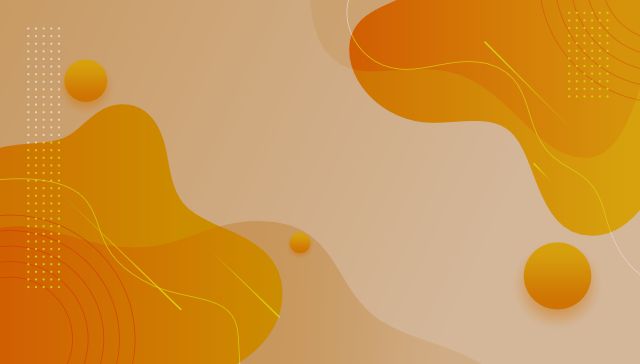
Write a Shadertoy shader that draws this background.

```glsl
const vec2 PAGE = vec2(7.68, 4.4);      // page units, y runs downward
const vec3 SAND = vec3(.785, .605, .39);
const vec3 CREAM = vec3(.83, .715, .6);
const vec3 CARAMEL = vec3(.78, .58, .34);
const vec3 EMBER = vec3(.82, .37, .01);
const vec3 RUST = vec3(.81, .45, .01);
const vec3 AMBER = vec3(.80, .55, .0);
const vec3 GOLD = vec3(.84, .63, .05);
const vec3 RED = vec3(.82, .22, .02);
const vec3 LIME = vec3(.85, .82, .05);
const vec3 PEARL = vec3(.88, .85, .82);
const float HAIRLINE = .005;
const float DOT_RADIUS = .013;
const float DOT_PITCH = .0919;
const float RING_FIRST = .75;
const float RING_STEP = .1875;
const int RINGS = 5;
const int CURVE_STEPS = 14;

struct Path { vec2 pen; float dist; float side; };

Path moveTo(vec2 start) { return Path(start, 9., 1.); }

float segment(vec2 p, vec2 a, vec2 b) {
    vec2 ab = b - a;
    return length(p - a - ab * clamp(dot(p - a, ab) / dot(ab, ab), 0., 1.));
}

// Extends the path, tracking nearest distance and inside parity
void lineTo(inout Path path, vec2 p, vec2 b) {
    vec2 a = path.pen;
    path.dist = min(path.dist, segment(p, a, b));
    if ((a.y > p.y) != (b.y > p.y) && p.x < a.x + (p.y - a.y) * (b.x - a.x) / (b.y - a.y))
        path.side = -path.side;
    path.pen = b;
}

void curveTo(inout Path path, vec2 p, vec2 b, vec2 c, vec2 d) {
    vec2 a = path.pen;
    for (int i = 1; i <= CURVE_STEPS; i++) {
        float t = float(i) / float(CURVE_STEPS), s = 1. - t;
        lineTo(path, p, s*s*s*a + 3.*s*s*t*b + 3.*s*t*t*c + t*t*t*d);
    }
}

float cover(float dist) {
    return clamp(.5 - dist * iResolution.y / PAGE.y, 0., 1.);
}

float fill(Path path) { return cover(path.dist * path.side); }

float dots(vec2 p, vec2 first, vec2 count) {
    vec2 id = clamp(round((p - first) / DOT_PITCH), vec2(0), count - 1.);
    return cover(length(p - first - id * DOT_PITCH) - DOT_RADIUS);
}

float rings(vec2 p, vec2 center) {
    float dist = 9.;
    for (int i = 0; i < RINGS; i++)
        dist = min(dist, abs(length(p - center) - RING_FIRST - RING_STEP * float(i)));
    return cover(dist - HAIRLINE);
}

// Straight stroke that fades away from head to tail
float streak(vec2 p, vec2 head, vec2 tail) {
    vec2 axis = tail - head;
    float t = clamp(dot(p - head, axis) / dot(axis, axis), 0., 1.);
    return cover(segment(p, head, tail) - mix(.009, .002, t)) * (1. - t * t);
}

void ball(inout vec3 col, vec2 p, vec2 center, float r) {
    vec2 q = (p - center) / r;
    float shadow = 1. - smoothstep(.55, 1.4, length(q - vec2(0, .28)));
    col = mix(col, RUST, .5 * shadow);
    col = mix(col, mix(GOLD, RUST, smoothstep(-1., 1., q.y)), cover((length(q) - 1.) * r));
}

void mainImage(out vec4 fragColor, in vec2 fragCoord) {
    vec2 uv = fragCoord / iResolution.xy;
    vec2 p = vec2(uv.x, 1. - uv.y) * PAGE;
    vec3 col = mix(SAND, CREAM, clamp(dot(p, vec2(.87, .4)) / 6.3, 0., 1.));

    // Lower left blob
    Path path = moveTo(vec2(-.1, 1.81));
    curveTo(path, p, vec2(.3, 1.70), vec2(.55, 1.76), vec2(.78, 1.66));
    curveTo(path, p, vec2(1.0, 1.56), vec2(1.15, 1.26), vec2(1.47, 1.26));
    curveTo(path, p, vec2(1.83, 1.26), vec2(1.96, 1.60), vec2(2.01, 1.90));
    curveTo(path, p, vec2(2.10, 2.45), vec2(2.20, 2.53), vec2(2.62, 2.73));
    curveTo(path, p, vec2(3.05, 2.90), vec2(3.39, 3.10), vec2(3.39, 3.55));
    curveTo(path, p, vec2(3.39, 3.95), vec2(3.1, 4.28), vec2(2.75, 4.45));
    float leftBlob = fill(path);

    // Lower wave
    path = moveTo(vec2(-.1, 2.78));
    curveTo(path, p, vec2(.5, 2.60), vec2(.9, 2.99), vec2(1.62, 2.99));
    curveTo(path, p, vec2(2.2, 2.99), vec2(2.5, 2.67), vec2(3.1, 2.67));
    curveTo(path, p, vec2(4.15, 2.67), vec2(3.95, 3.6), vec2(4.7, 3.95));
    curveTo(path, p, vec2(5.1, 4.15), vec2(5.5, 4.20), vec2(5.85, 4.45));
    float lowWave = fill(path);

    // Upper right blob
    path = moveTo(vec2(4.85, -.05));
    curveTo(path, p, vec2(4.65, .08), vec2(4.19, .15), vec2(4.19, .6));
    curveTo(path, p, vec2(4.19, 1.05), vec2(4.65, 1.49), vec2(5.2, 1.485));
    curveTo(path, p, vec2(5.6, 1.48), vec2(5.95, 1.38), vec2(6.17, 1.64));
    curveTo(path, p, vec2(6.45, 1.97), vec2(6.47, 2.85), vec2(7.1, 2.85));
    curveTo(path, p, vec2(7.4, 2.85), vec2(7.6, 2.65), vec2(7.75, 2.45));
    lineTo(path, p, vec2(7.75, -.05));
    float rightBlob = fill(path);

    // Upper wave
    path = moveTo(vec2(3.72, -.05));
    curveTo(path, p, vec2(3.74, .5), vec2(3.95, .82), vec2(4.35, .86));
    curveTo(path, p, vec2(4.6, .88), vec2(5.0, .80), vec2(5.35, .86));
    curveTo(path, p, vec2(6.1, 1.0), vec2(6.4, 1.90), vec2(7.02, 1.91));
    curveTo(path, p, vec2(7.45, 1.91), vec2(7.6, 1.3), vec2(7.75, .85));
    lineTo(path, p, vec2(7.75, -.05));
    float highWave = fill(path);

    // Waves tint the ground and deepen the blobs
    col = mix(col, CARAMEL, lowWave * mix(.9, .3, smoothstep(3., 5.6, p.x)));
    col = mix(col, CARAMEL, highWave * .4);
    vec3 leftCol = mix(mix(RUST, AMBER, clamp(p.x / 2.2, 0., 1.)),
                       mix(EMBER, AMBER, clamp(p.x / 3.3, 0., 1.)), lowWave);
    float across = clamp((p.x - 4.2) / 3.3, 0., 1.);
    vec3 rightCol = mix(mix(RUST, GOLD, across), mix(EMBER, GOLD, across * .8), highWave);
    col = mix(mix(col, leftCol, leftBlob), rightCol, rightBlob);

    // Rings
    col = mix(col, RED, .7 * rings(p, vec2(.12, 4.1)));
    col = mix(col, RED, .45 * rings(p, vec2(7.97, -.26)));

    // Hairline curves
    path = moveTo(vec2(-.1, 2.18));
    curveTo(path, p, vec2(.45, 2.12), vec2(.85, 2.2), vec2(1.03, 2.42));
    curveTo(path, p, vec2(1.28, 2.73), vec2(1.1, 3.1), vec2(1.85, 3.46));
    curveTo(path, p, vec2(2.35, 3.66), vec2(2.84, 3.55), vec2(2.86, 4.08));
    lineTo(path, p, vec2(2.88, 4.45));
    float leftLine = path.dist;
    path = moveTo(vec2(4.2, -.05));
    curveTo(path, p, vec2(4.1, .2), vec2(4.2, .55), vec2(4.5, .74));
    curveTo(path, p, vec2(4.95, 1.0), vec2(5.35, .65), vec2(5.85, .77));
    curveTo(path, p, vec2(6.5, .95), vec2(6.2, 1.65), vec2(6.75, 1.98));
    curveTo(path, p, vec2(7.0, 2.13), vec2(7.15, 2.2), vec2(7.25, 2.55));
    curveTo(path, p, vec2(7.35, 2.95), vec2(7.5, 3.2), vec2(7.75, 3.37));
    vec3 ink = mix(PEARL, LIME, max(leftBlob, rightBlob));
    col = mix(col, ink, .8 * cover(min(leftLine, path.dist) - HAIRLINE));

    // Streaks, dots and balls
    float light = max(streak(p, vec2(5.82, .51), vec2(6.9, 1.6)), streak(p, vec2(6.41, 1.98), vec2(6.62, 2.2)));
    light = max(light, streak(p, vec2(2.17, 3.74), vec2(.72, 2.33)));
    light = max(light, streak(p, vec2(3.35, 3.83), vec2(2.5, 3.0)));
    col = mix(col, LIME, light);
    col = mix(col, ink, .9 * max(dots(p, vec2(.34, .345), vec2(5, 35)), dots(p, vec2(6.83, .155), vec2(6, 12))));
    ball(col, p, vec2(1.03, .975), .257);
    ball(col, p, vec2(3.6, 2.935), .125);
    ball(col, p, vec2(6.69, 3.335), .405);
    fragColor = vec4(col, 1);
}
```
